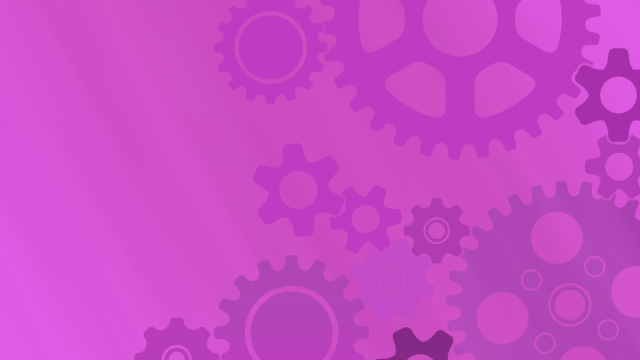
Reproduce this background procedurally as a Shadertoy shader.

```glsl
#define TAU 6.2831853
#define TOOTH_WIDTH 0.19
#define TOOTH_TAPER 0.12
#define TIP_ROUNDING 0.10
#define ROOT_FILLET 0.20
#define GAP_WIDTH 0.007
#define STREAK_STRENGTH 0.022

const vec3 ORCHID = vec3(0.80, 0.305, 0.76);
const vec3 BRIGHT = vec3(0.88, 0.36, 0.91);
const vec3 MAGENTA = vec3(0.75, 0.235, 0.76);
const vec3 MAUVE = vec3(0.69, 0.275, 0.715);
const vec3 PLUM = vec3(0.66, 0.185, 0.67);
const vec3 DARK_PLUM = vec3(0.52, 0.16, 0.53);

// Gradient noise
vec2 hashGradient(vec2 cell) {
    float h = fract(sin(dot(cell, vec2(127.1, 311.7))) * 43758.5);
    return vec2(cos(TAU * h), sin(TAU * h));
}

float gradientNoise(vec2 p) {
    vec2 i = floor(p), f = fract(p), u = f * f * (3.0 - 2.0 * f);
    float a = dot(hashGradient(i), f);
    float b = dot(hashGradient(i + vec2(1, 0)), f - vec2(1, 0));
    float c = dot(hashGradient(i + vec2(0, 1)), f - vec2(0, 1));
    float d = dot(hashGradient(i + vec2(1, 1)), f - vec2(1, 1));
    return mix(mix(a, b, u.x), mix(c, d, u.x), u.y);
}

// Distance helpers
float smoothMin(float a, float b, float k) {
    float h = max(k - abs(a - b), 0.0) / k;
    return min(a, b) - 0.25 * h * h * k;
}

float smoothMax(float a, float b, float k) { return -smoothMin(-a, -b, k); }

float disc(vec2 p, float radius) { return length(p) - radius; }

float ring(vec2 p, float radius, float halfWidth) {
    return abs(length(p) - radius) - halfWidth;
}

float cut(float shape, float hole) { return max(shape, -hole); }

// Folds the plane into one sector centred on the x axis
vec2 foldSector(vec2 p, float count, float degreesOffset) {
    float sector = TAU / count;
    float a = atan(p.y, p.x) - radians(degreesOffset);
    a = mod(a + 0.5 * sector, sector) - 0.5 * sector;
    return length(p) * vec2(cos(a), sin(a));
}

float gear(vec2 p, float outer, float root, float teeth, float degreesOffset) {
    vec2 q = foldSector(p, teeth, degreesOffset);
    float spacing = TAU * outer / teeth, rounding = TIP_ROUNDING * spacing;
    float reach = q.x - outer;
    vec2 e = vec2(reach, abs(q.y) - TOOTH_WIDTH * spacing + TOOTH_TAPER * reach) + rounding;
    float tooth = length(max(e, 0.0)) + min(max(e.x, e.y), 0.0) - rounding;
    return smoothMin(tooth, disc(p, root), ROOT_FILLET * spacing);
}

// Rounded openings between six spokes
float spokeWindows(vec2 p) {
    vec2 q = foldSector(p, 6.0, 0.0);
    float spoke = 0.04 - (0.5 * q.x - 0.866 * abs(q.y));
    float band = max(length(q) - 0.282, 0.153 - length(q));
    return smoothMax(spoke, band, 0.035);
}

// Fills a shape, leaving a thin backdrop gap around it
void paint(inout vec3 color, vec3 backdrop, float d, vec3 fill) {
    float aa = 0.75 / iResolution.y;
    color = mix(color, backdrop, 0.7 * (1.0 - smoothstep(-aa, aa, d - GAP_WIDTH)));
    color = mix(color, fill, 1.0 - smoothstep(-aa, aa, d));
}

void mainImage(out vec4 fragColor, in vec2 fragCoord) {
    vec2 uv = fragCoord / iResolution.y;

    // Diagonal glow with soft streaks
    float across = dot(uv, vec2(0.87, 0.5));
    float along = dot(uv, vec2(0.5, -0.87));
    float streak = gradientNoise(vec2(across * 9.0, along * 0.9))
                 + 0.5 * gradientNoise(vec2(across * 24.0, along * 1.6));
    vec3 backdrop = mix(BRIGHT, ORCHID, smoothstep(-0.1, 1.0, across));
    backdrop = mix(backdrop, BRIGHT, smoothstep(1.4, 2.05, across));
    backdrop += STREAK_STRENGTH * streak;
    vec3 color = backdrop;

    // Large spoked wheel and its neighbour
    vec2 p = uv - vec2(1.278, 0.947);
    float d = cut(gear(p, 0.391, 0.348, 30.0, 267.6), disc(p, 0.104));
    paint(color, backdrop, cut(d, spokeWindows(p)), MAGENTA);
    p = uv - vec2(0.752, 0.868);
    d = cut(gear(p, 0.157, 0.133, 16.0, 90.0), ring(p, 0.095, 0.006));
    paint(color, backdrop, d, MAGENTA);

    // Large perforated wheel
    p = uv - vec2(1.583, 0.153);
    d = gear(p, 0.345, 0.302, 30.0, 94.0);
    d = cut(d, disc(foldSector(p, 4.0, 11.0) - vec2(0.19, 0.0), 0.072));
    d = cut(d, ring(foldSector(p, 4.0, 57.0) - vec2(0.127, 0.0), 0.027, 0.003));
    d = cut(cut(d, disc(p, 0.042)), ring(p, 0.057, 0.0035));
    paint(color, backdrop, d, MAUVE + 0.04 * streak);

    // Faint gear and ringed gears along the bottom
    p = uv - vec2(1.090, 0.220);
    d = cut(gear(p, 0.120, 0.093, 8.0, 75.0), ring(p, 0.036, 0.003));
    paint(color, backdrop, d, mix(backdrop, vec3(0.75, 0.29, 0.80), 0.65));
    p = uv - vec2(0.810, 0.076);
    d = cut(gear(p, 0.215, 0.175, 16.0, 90.0), ring(p, 0.122, 0.008));
    paint(color, backdrop, d, mix(MAGENTA, MAUVE, smoothstep(-0.1, 0.2, uv.y)));
    p = uv - vec2(0.491, 0.0);
    d = cut(cut(gear(p, 0.118, 0.092, 8.0, 90.0), ring(p, 0.038, 0.004)), disc(p, 0.023));
    paint(color, backdrop, d, vec3(0.72, 0.24, 0.73));
    p = uv - vec2(1.213, 0.359);
    d = cut(cut(gear(p, 0.091, 0.069, 8.0, 90.0), ring(p, 0.034, 0.003)), disc(p, 0.023));
    paint(color, backdrop, d, vec3(0.69, 0.23, 0.70));

    // Six-toothed gears
    p = uv - vec2(1.016, 0.391);
    paint(color, backdrop, cut(gear(p, 0.099, 0.058, 6.0, 5.0), disc(p, 0.039)), MAGENTA);
    p = uv - vec2(0.829, 0.472);
    paint(color, backdrop, cut(gear(p, 0.130, 0.076, 6.0, 98.0), disc(p, 0.053)), MAGENTA);
    p = uv - vec2(1.720, 0.537);
    paint(color, backdrop, cut(gear(p, 0.095, 0.057, 6.0, 0.0), disc(p, 0.039)), vec3(0.71, 0.24, 0.72));
    p = uv - vec2(1.718, 0.736);
    paint(color, backdrop, cut(gear(p, 0.130, 0.076, 6.0, 90.0), disc(p, 0.051)), PLUM);
    p = uv - vec2(1.167, -0.035);
    paint(color, backdrop, cut(gear(p, 0.132, 0.080, 6.0, 55.0), disc(p, 0.051)), DARK_PLUM);

    fragColor = vec4(color, 1.0);
}
```
